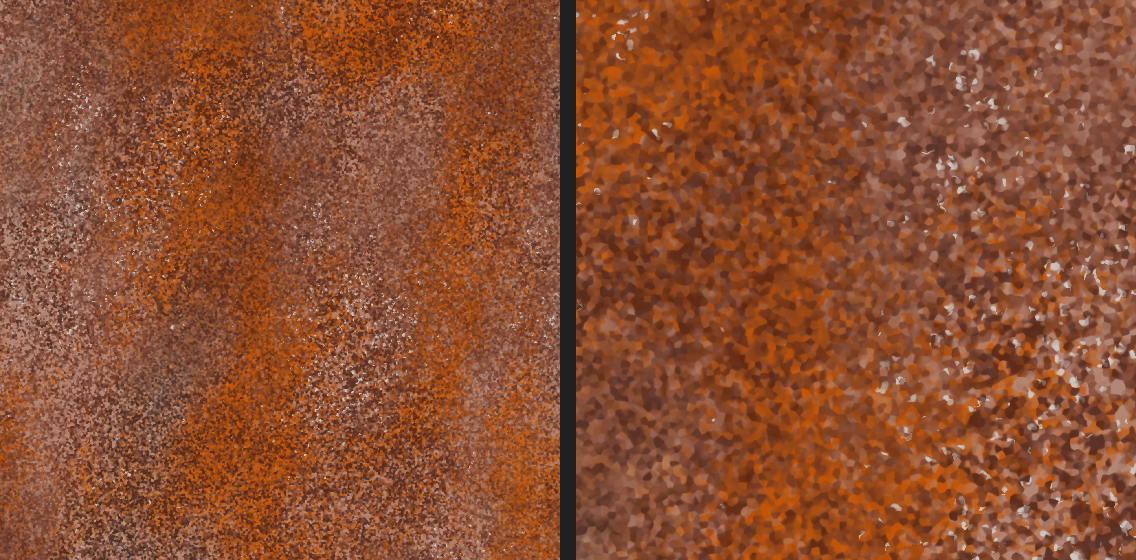
Left: the whole. Right: its middle third, enlarged.
Write a Shadertoy shader that draws this texture.

```glsl
// Weathered rust: mauve oxide and orange patches, leaning upright, covered in
// fine grain. Blended cellular noise gives both the patches and the grains;
// scattered round cells give the pale flecks of worn paint.

#define GRAIN_CELLS 255.0
#define FLECK_CELLS 135.0
#define GRAIN_CONTRAST 1.25
#define PATCH_SCALE 4.0
#define PATCH_LEVEL 0.555
#define PATCH_SOFTNESS 0.15
#define GRAIN_BREAKUP 0.26
#define GREY_AMOUNT 0.5
#define FLECK_BRIGHTNESS 0.85

const vec3 MAUVE_DARK = vec3(0.36, 0.20, 0.16);
const vec3 MAUVE = vec3(0.54, 0.32, 0.245);
const vec3 MAUVE_PALE = vec3(0.70, 0.53, 0.47);
const vec3 RUST_DARK = vec3(0.38, 0.16, 0.07);
const vec3 RUST = vec3(0.56, 0.265, 0.10);
const vec3 RUST_BRIGHT = vec3(0.77, 0.33, 0.02);
const vec3 GREY = vec3(0.47, 0.41, 0.385);
const vec3 FLECK = vec3(0.83, 0.82, 0.81);

// Three random values per lattice cell
vec3 hash3(vec2 cell, int seed) {
    uvec3 v = uvec3(ivec3(ivec2(cell), seed)) * 1664525u + 1013904223u;
    v.x += v.y * v.z; v.y += v.z * v.x; v.z += v.x * v.y;
    v ^= v >> 16u;
    v.x += v.y * v.z; v.y += v.z * v.x; v.z += v.x * v.y;
    return vec3(v >> 8u) / 16777216.0;
}

// Cellular noise: random cell values blended by distance to their centres
float cells(vec2 p, float sharpness, int seed) {
    vec2 base = floor(p);
    float total = 0.0, weight = 0.0;
    for (int y = -1; y <= 1; y++)
    for (int x = -1; x <= 1; x++) {
        vec2 cell = base + vec2(x, y);
        vec3 h = hash3(cell, seed);
        vec2 d = cell + h.xy - p;
        float w = exp(-sharpness * dot(d, d));
        total += w * h.z;
        weight += w;
    }
    return total / weight;
}

// Layered cellular noise, each layer turned against the last
float clouds(vec2 p, int seed) {
    float sum = 0.0, amp = 1.0, norm = 0.0;
    for (int i = 0; i < 5; i++) {
        sum += amp * cells(p, 4.5, seed + i);
        norm += amp;
        amp *= 0.56;
        p = mat2(0.96, 0.28, -0.28, 0.96) * p * 2.1 + 3.7;
    }
    return sum / norm;
}

// Scattered dots; density decides how many cells hold one
float flecks(vec2 p, float density, int seed) {
    vec2 base = floor(p);
    float cover = 0.0;
    for (int y = -1; y <= 1; y++)
    for (int x = -1; x <= 1; x++) {
        vec2 cell = base + vec2(x, y);
        vec3 h = hash3(cell, seed);
        float radius = mix(0.22, 0.5, fract(h.z * 37.0));
        float dotCover = 1.0 - smoothstep(radius * 0.5, radius, length(cell + h.xy - p));
        cover = max(cover, dotCover * step(h.z, density));
    }
    return cover;
}

float blob(vec2 p, vec2 centre, vec2 size) {
    vec2 d = (p - centre) / size;
    return exp(-dot(d, d));
}

vec3 ramp(vec3 low, vec3 mid, vec3 high, float t) {
    return mix(mix(low, mid, clamp(2.0 * t, 0.0, 1.0)), high, clamp(2.0 * t - 1.0, 0.0, 1.0));
}

void mainImage(out vec4 fragColor, in vec2 fragCoord) {
    vec2 uv = fragCoord / iResolution.y;
    vec2 lean = vec2(uv.x - 0.22 * uv.y, 0.6 * uv.y) * PATCH_SCALE + 8.0;

    // Fine and coarser grain, signed around zero
    float fine = cells(uv * GRAIN_CELLS, 9.0, 11) - 0.5;
    float coarse = cells(uv * GRAIN_CELLS * 0.5, 8.0, 12) - 0.5;
    float tint = cells(uv * GRAIN_CELLS * 0.8, 9.0, 13) - 0.5;
    float roughness = mix(0.65, 1.3, smoothstep(0.38, 0.62, clouds(lean * 1.3, 20)));
    float grain = (0.8 * fine + 0.4 * coarse) * roughness * GRAIN_CONTRAST;

    // Orange patches with a broken, grainy border
    float stain = blob(uv, vec2(0.20, 0.13), vec2(0.27, 0.17))
                + blob(uv, vec2(0.46, 0.52), vec2(0.06, 0.30))
                + blob(uv, vec2(0.65, 0.93), vec2(0.22, 0.11))
                + blob(uv, vec2(0.81, 0.20), vec2(0.15, 0.13));
    float patchField = clouds(lean, 30) + 0.19 * stain + GRAIN_BREAKUP * tint;
    float orange = smoothstep(PATCH_LEVEL - PATCH_SOFTNESS, PATCH_LEVEL + PATCH_SOFTNESS, patchField);

    // Broad light and shade, then the two grain ramps
    float tone = 0.5 + grain + 0.75 * (clouds(lean * 1.5, 40) - 0.5);
    vec3 color = mix(ramp(MAUVE_DARK, MAUVE, MAUVE_PALE, tone),
                     ramp(RUST_DARK, RUST, RUST_BRIGHT, tone), orange);

    // Grey bloom
    float bloom = smoothstep(0.50, 0.72, clouds(lean * vec2(1.3, 0.9), 50) + 0.3 * tint);
    color = mix(color, GREY * (1.0 + 0.9 * grain), GREY_AMOUNT * bloom * (1.0 - 0.6 * orange));

    // Pale flecks in ragged clusters
    float worn = blob(uv, vec2(0.65, 0.24), vec2(0.10, 0.20))
               + blob(uv, vec2(0.35, 0.72), vec2(0.08, 0.07))
               + blob(uv, vec2(0.13, 0.65), vec2(0.05, 0.06));
    float cluster = smoothstep(0.52, 0.85, clouds(lean * 2.2, 60) + 0.22 * worn);
    float density = 0.006 + 0.42 * cluster * (1.0 - 0.7 * orange);
    float fleck = flecks(uv * FLECK_CELLS + 0.7 * vec2(fine, tint), density, 70);
    color = mix(color, FLECK, FLECK_BRIGHTNESS * fleck * clamp(0.75 + fine, 0.0, 1.0));

    fragColor = vec4(clamp(color, 0.0, 1.0), 1.0);
}
```
